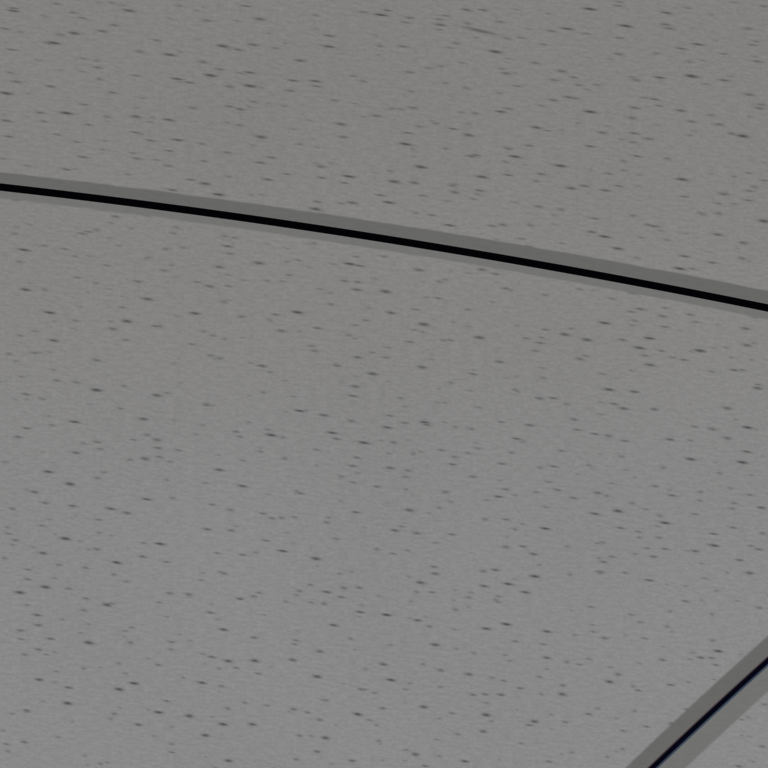
This texture is drawn by a Shadertoy shader. Its source:

```glsl
// A matte grey panel flecked with small dark dashes, crossed by two grooves.
// Flecks come from jittered cell layers, grain from gradient noise, and each
// groove from a signed distance to a curve with a soft shoulder on each side.

const vec3 PANEL_TOP = vec3(0.508, 0.503, 0.498);
const vec3 PANEL_LOW = vec3(0.538, 0.536, 0.536);
const vec3 FLECK = vec3(0.25, 0.25, 0.25);
const vec3 SHOULDER = vec3(0.405, 0.405, 0.40);
const vec3 SHOULDER_PALE = vec3(0.445, 0.445, 0.44);
const vec3 GAP = vec3(0.012, 0.012, 0.018);

vec2 hash2(vec2 p) {
    vec3 q = fract(p.xyx * vec3(0.1031, 0.1030, 0.0973));
    q += dot(q, q.yzx + 33.33);
    return fract((q.xx + q.yz) * q.zy);
}

float gradientDot(vec2 cell, vec2 offset) {
    float angle = 6.2832 * hash2(cell).x;
    return dot(vec2(cos(angle), sin(angle)), offset);
}

float gradientNoise(vec2 p) {
    vec2 i = floor(p), f = fract(p);
    vec2 u = f * f * f * (f * (f * 6.0 - 15.0) + 10.0);
    vec2 e = vec2(0.0, 1.0);
    float low = mix(gradientDot(i, f), gradientDot(i + e.yx, f - e.yx), u.x);
    float high = mix(gradientDot(i + e.xy, f - e.xy), gradientDot(i + 1.0, f - 1.0), u.x);
    return mix(low, high, u.y);
}

// Soft elongated spot, 1 at its centre
float dash(vec2 p, vec2 halfSize) {
    vec2 q = p / halfSize;
    return exp(-1.4 * dot(q, q));
}

// Darkness of one layer of scattered dashes
float fleckLayer(vec2 p, vec2 grid, float seed, float presence, vec2 halfSize) {
    vec2 base = floor(p * grid);
    float dark = 0.0;
    for (int j = -1; j <= 1; j++)
    for (int i = -1; i <= 1; i++) {
        vec2 cell = base + vec2(float(i), float(j));
        vec2 jitter = hash2(cell + seed);
        vec2 traits = hash2(cell + seed + 57.0);
        vec2 centre = (cell + 0.1 + 0.8 * jitter) / grid;
        float strength = step(traits.x, presence) * mix(0.35, 1.0, traits.y * traits.y);
        vec2 size = halfSize * (0.7 + 0.5 * traits.yx);
        dark = max(dark, strength * dash(p - centre, size));
    }
    return dark;
}

// Soft-edged coverage of the interval from low to high
float strip(float d, float low, float high, float soft) {
    return smoothstep(low - soft, low + soft, d) * (1.0 - smoothstep(high - soft, high + soft, d));
}

// Signed height over the long, gently falling groove
float longGroove(vec2 p) {
    float slope = 0.112 + 0.0912 * p.x;
    float curve = 0.7565 - 0.112 * p.x - 0.0456 * p.x * p.x;
    return (p.y - curve) / sqrt(1.0 + slope * slope);
}

// Signed distance from the corner groove, positive to its upper left
float cornerGroove(vec2 p) {
    vec2 along = normalize(vec2(0.151, 0.14));
    vec2 q = p - vec2(0.849, 0.0);
    float t = dot(q, along);
    return dot(q, vec2(-along.y, along.x)) - 0.08 * t * (0.206 - t);
}

void mainImage(out vec4 fragColor, in vec2 fragCoord) {
    vec2 uv = fragCoord / iResolution.xy;
    float soft = max(0.0012, 0.7 / iResolution.y);

    // Panel shading and fine streaky grain
    vec3 color = mix(PANEL_LOW, PANEL_TOP, smoothstep(0.05, 0.95, uv.y));
    float streaks = gradientNoise(uv * vec2(75.0, 240.0) + uv.yx * vec2(0.0, 25.0));
    float grain = gradientNoise(uv * vec2(210.0, 310.0) + 19.7);
    color += 0.024 * streaks + 0.022 * grain;
    color += 0.008 * gradientNoise(uv * 5.0 + 3.0);

    // Flecks, longer toward the top and rounder toward the bottom
    vec2 slanted = vec2(uv.x, uv.y + 0.13 * uv.x);
    vec2 size = mix(vec2(0.0052, 0.0026), vec2(0.0085, 0.0024), uv.y);
    float dark = fleckLayer(slanted, vec2(25.0, 36.0), 11.0, 0.65, size);
    dark = max(dark, 0.65 * fleckLayer(slanted, vec2(33.0, 46.0), 83.0, 0.5, size * 0.85));
    vec2 scratch = uv - vec2(0.625, 0.960);
    dark = max(dark, 0.65 * dash(scratch + vec2(0.0, 0.22 * scratch.x), vec2(0.026, 0.0025)));
    color = mix(color, FLECK, 0.78 * dark);

    // Long groove: dark upper shoulder, paler lower one, black gap
    float d = longGroove(uv);
    float wobble = 0.0012 * gradientNoise(vec2(uv.x * 22.0, 4.0));
    float shade = 0.012 * streaks;
    float top = mix(0.019, 0.022, uv.x) + wobble;
    color = mix(color, SHOULDER_PALE + shade, strip(d, -0.0145 + wobble, 0.0, soft * 1.5));
    color = mix(color, SHOULDER + shade, strip(d, 0.0, top, soft * 1.5));
    color = mix(color, GAP, strip(d, -0.0046, 0.0046, soft));

    // Corner groove: broad shoulders, thin gap with a cool and a warm fringe
    float c = cornerGroove(uv);
    color = mix(color, SHOULDER_PALE + shade, strip(c, -0.030, 0.0, soft * 2.0));
    color = mix(color, SHOULDER + shade, strip(c, 0.0, 0.024, soft * 2.0));
    color = mix(color, vec3(0.16, 0.22, 0.30), 0.8 * strip(c, -0.0055, 0.0, soft));
    color = mix(color, vec3(0.25, 0.19, 0.20), 0.8 * strip(c, 0.0, 0.0045, soft));
    color = mix(color, vec3(0.02, 0.025, 0.07), strip(c, -0.0030, 0.0028, soft));

    fragColor = vec4(clamp(color, 0.0, 1.0), 1.0);
}
```
